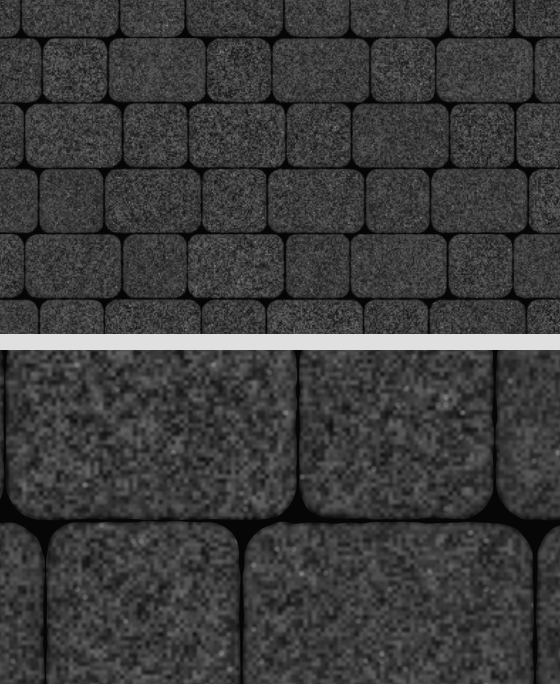
Top: the whole. Bottom: its middle third, enlarged.
Give the GLSL for this texture, as a WebGL 1 fragment shader.

```glsl
precision highp float;
// Charcoal concrete paving: staggered courses of alternating wide and narrow
// rounded blocks. Each block is a rounded-box distance with a soft bevel,
// layered value noise for its granular face, and a hashed tone and coarseness.

uniform vec2 u_resolution;

// All lengths are fractions of the canvas height.
const float COURSE_HEIGHT = 0.1956;
const float TOP_OVERHANG = 0.0832;
const float WIDE_SHARE = 0.599;
const float JOINT_HALF = 0.0015;
const float CORNER_RADIUS = 0.037;
const vec3 JOINT_COLOR = vec3(0.025);
const vec3 BLOCK_COLOR = vec3(0.237, 0.237, 0.238);

float hash(vec2 p) {
  vec3 q = fract(vec3(p.xyx) * 0.1031);
  q += dot(q, q.yzx + 33.33);
  return fract((q.x + q.y) * q.z);
}

float valueNoise(vec2 p) {
  vec2 cell = floor(p);
  vec2 f = fract(p);
  f = f * f * (3.0 - 2.0 * f);
  float low = mix(hash(cell), hash(cell + vec2(1.0, 0.0)), f.x);
  float high = mix(hash(cell + vec2(0.0, 1.0)), hash(cell + 1.0), f.x);
  return mix(low, high, f.y);
}

float roundedBox(vec2 p, vec2 halfSize, float radius) {
  vec2 q = abs(p) - halfSize + radius;
  return length(max(q, 0.0)) + min(max(q.x, q.y), 0.0) - radius;
}

// Fine aggregate, centred on zero.
float grain(vec2 p) {
  float fine = valueNoise(p * 235.0) - 0.5;
  float medium = valueNoise(p * 118.0 + 41.0) - 0.5;
  return 0.21 * fine + 0.12 * medium;
}

// Sparse pale stones, one candidate per cell.
float paleSpeck(vec2 p) {
  vec2 cell = floor(p * 125.0);
  float present = step(0.982, hash(cell + 17.0));
  float spot = 1.0 - smoothstep(0.15, 0.5, length(fract(p * 125.0) - 0.5));
  return present * spot;
}

// Start of the first wide block; the top two courses lie further apart.
float courseStart(float row, float odd) {
  float spread = 0.011 * (2.0 * odd - 1.0) * step(row, 1.5);
  return mix(0.074, 0.312, odd) + spread;
}

// Grey value of a block face; d is the distance to its edge, up its local height.
float blockShade(vec2 p, float d, float up, vec2 id) {
  float tone = 0.022 * (hash(id + 5.3) - 0.5);
  float coarseness = mix(0.8, 1.2, hash(id + 29.7));
  float inside = smoothstep(0.0, 0.020, -d);
  float rim = 1.0 - smoothstep(0.002, 0.017, -d);
  float mottling = 0.025 * (valueNoise(p * 22.0) - 0.5);
  float slope = rim * (0.018 * up - 0.012);
  float contact = -0.09 * (1.0 - smoothstep(0.0, 0.005, -d));
  float face = grain(p) * coarseness * mix(0.6, 1.0, inside);
  return tone + mottling + slope + contact + face + 0.14 * paleSpeck(p);
}

void main() {
  vec2 p = gl_FragCoord.xy / u_resolution.y;

  // Course, counted downward from the top edge.
  float course = (1.0 - p.y + TOP_OVERHANG) / COURSE_HEIGHT;
  float row = floor(course);
  float odd = mod(row, 2.0);

  // Wide and narrow block pair within the course.
  float period = 0.492 - 0.0012 * row;
  float along = (p.x - courseStart(row, odd)) / period;
  float pair = floor(along);
  float narrow = step(WIDE_SHARE, fract(along));
  float left = narrow * WIDE_SHARE;
  float right = mix(WIDE_SHARE, 1.0, narrow);
  vec2 id = vec2(pair * 2.0 + narrow, row) + 20.0;

  // Block outline, slightly displaced and worn.
  vec2 local = vec2((fract(along) - 0.5 * (left + right)) * period,
                    (0.5 - fract(course)) * COURSE_HEIGHT);
  local += 0.0018 * (vec2(hash(id), hash(id + 11.0)) - 0.5);
  vec2 halfSize = 0.5 * vec2((right - left) * period, COURSE_HEIGHT) - JOINT_HALF;
  float radius = CORNER_RADIUS * mix(0.88, 1.12, hash(id + 3.0));
  float d = roundedBox(local, halfSize, radius);
  d += 0.0022 * (valueNoise(p * 75.0) - 0.5);

  // Face over the dark joint.
  float up = local.y / halfSize.y;
  vec3 face = BLOCK_COLOR + blockShade(p, d, up, id);
  float edge = 0.8 / u_resolution.y;
  float cover = 1.0 - smoothstep(-edge, edge, d);
  gl_FragColor = vec4(clamp(mix(JOINT_COLOR, face, cover), 0.0, 1.0), 1.0);
}
```
